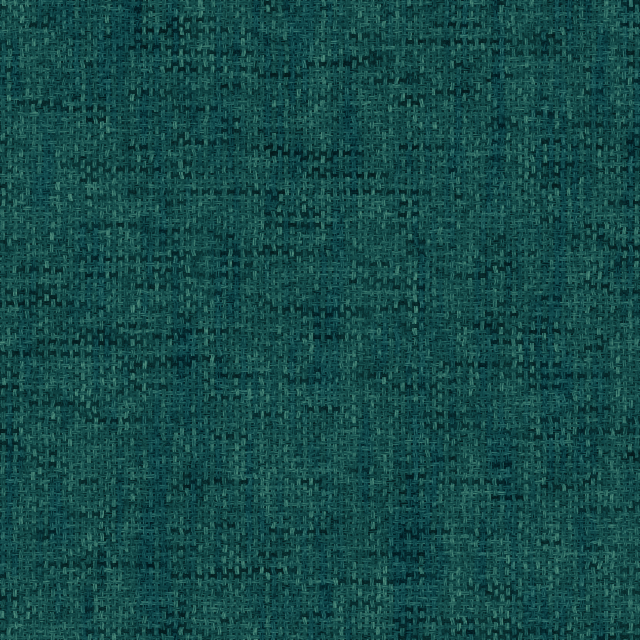
Reproduce this texture procedurally as a Shadertoy shader.

```glsl
const vec2 THREADS = vec2(104.0, 115.0); // warp and weft threads per canvas
const vec2 HALF_WIDTH = vec2(0.33, 0.34); // half thickness of warp and weft, in cells
const float WOBBLE = 0.42;        // how far threads wander, in cells
const float FIBRE = 0.56;         // strength of the fine fibres
const float PLY = 0.20;           // depth of the groove between two plies
const float WARP_TONE = 0.78;
const float WEFT_TONE = 0.67;
const float GAP_TONE = 0.18;
const vec3 INK  = vec3(0.015, 0.10, 0.105);
const vec3 DEEP = vec3(0.05, 0.237, 0.237);
const vec3 TEAL = vec3(0.10, 0.325, 0.315);
const vec3 PALE = vec3(0.22, 0.455, 0.415);
const vec3 BLUE_SHIFT = vec3(-0.015, -0.003, 0.016);

float hash(vec2 p) {
    vec3 q = fract(vec3(p.xyx) * 0.1031);
    q += dot(q, q.yzx + 33.33);
    return fract((q.x + q.y) * q.z);
}

float noise(vec2 p) {
    vec2 i = floor(p), f = fract(p);
    f = f * f * (3.0 - 2.0 * f);
    return mix(mix(hash(i), hash(i + vec2(1, 0)), f.x),
               mix(hash(i + vec2(0, 1)), hash(i + vec2(1, 1)), f.x), f.y);
}

vec3 palette(float t) {
    t = clamp(t, 0.0, 1.25) * 3.0;
    vec3 c = mix(INK, DEEP, min(t, 1.0));
    c = mix(c, TEAL, clamp(t - 1.0, 0.0, 1.0));
    return mix(c, PALE, max(t - 2.0, 0.0));
}

// Shading of one float: across and along run from -0.5 to 0.5
float threadShade(float across, float along, vec2 fibrePos, float seed) {
    float crown = -1.3 * across * across - 0.7 * along * along;
    float twist = across + 0.5 * (seed - 0.5) * along + 0.12 * (seed - 0.5);
    float groove = PLY * (1.0 - smoothstep(0.02, 0.13, abs(twist)));
    return crown - groove + FIBRE * (noise(fibrePos) - 0.5);
}

void mainImage(out vec4 fragColor, in vec2 fragCoord) {
    float side = min(iResolution.x, iResolution.y);
    vec2 p = fragCoord / side * THREADS + 200.0;
    vec2 soft = max(vec2(0.05), 0.4 * THREADS / side);

    // Threads wander slightly from the grid
    vec2 wander = vec2(noise(p * vec2(0.45, 0.7)), noise(p * vec2(0.7, 0.45) + 71.0));
    vec2 q = p + WOBBLE * (wander - 0.5);
    vec2 cell = floor(q);
    vec2 across = fract(q) - 0.5;

    // Each float spans two cells, staggered from thread to thread
    float warpRun = (q.y + 0.5 + mod(cell.x, 2.0)) * 0.5;
    float weftRun = (q.x + 0.5 + mod(cell.y + 1.0, 2.0)) * 0.5;
    vec2 warpId = vec2(cell.x, floor(warpRun));
    vec2 weftId = vec2(floor(weftRun), cell.y);
    float warpSeed = hash(warpId + 13.0);
    float weftSeed = hash(weftId + 457.0);

    // Faint vertical streaks and broad mottling
    float streak = noise(vec2(p.x * 0.42, p.y * 0.06));
    float mottle = noise(p * vec2(0.12, 0.09) + 31.0);
    float shared = 0.13 * (streak - 0.5) + 0.07 * (mottle - 0.5);

    // Warp: yarn tone drifts along each thread
    float warpYarn = noise(vec2(cell.x, warpId.y * 0.3 + 9.0));
    float warpTone = WARP_TONE + 0.30 * (warpYarn - 0.5) + 0.36 * (warpSeed - 0.5);
    warpTone += threadShade(across.x, fract(warpRun) - 0.5, p * vec2(6.0, 1.8), warpSeed);

    // Weft: some runs of floats are almost black
    float weftYarn = noise(vec2(weftId.x * 0.3 + 5.0, cell.y));
    float darkRun = noise(vec2(weftId.x * 0.27 + 83.0, cell.y + 311.0));
    float dark = smoothstep(0.73, 0.83, darkRun + 0.14 * (weftSeed - 0.5));
    float weftTone = WEFT_TONE + 0.30 * (weftYarn - 0.5) + 0.30 * (weftSeed - 0.5);
    weftTone += threadShade(across.y, fract(weftRun) - 0.5, p * vec2(1.8, 6.0) + 50.0, weftSeed);
    weftTone = mix(weftTone, 0.05 + 0.12 * weftSeed, dark * 0.93);

    // Interlace: the upper thread covers the lower at every crossing
    vec2 cover = 1.0 - smoothstep(HALF_WIDTH - soft, HALF_WIDTH + soft, abs(across));
    float warpOnTop = 1.0 - mod(cell.x + cell.y, 2.0);
    float weftFirst = mix(mix(GAP_TONE, weftTone, cover.y), warpTone, cover.x);
    float warpFirst = mix(mix(GAP_TONE, warpTone, cover.x), weftTone, cover.y);
    float tone = mix(warpFirst, weftFirst, warpOnTop);
    tone += shared + 0.22 * (noise(p * 4.5 + 19.0) - 0.5);

    // Darker streaks and yarns lean towards blue
    float blue = smoothstep(0.45, 0.85, 1.0 - 0.5 * (streak + warpYarn));
    vec3 color = palette(tone) + BLUE_SHIFT * blue;
    fragColor = vec4(clamp(color, 0.0, 1.0), 1.0);
}
```
